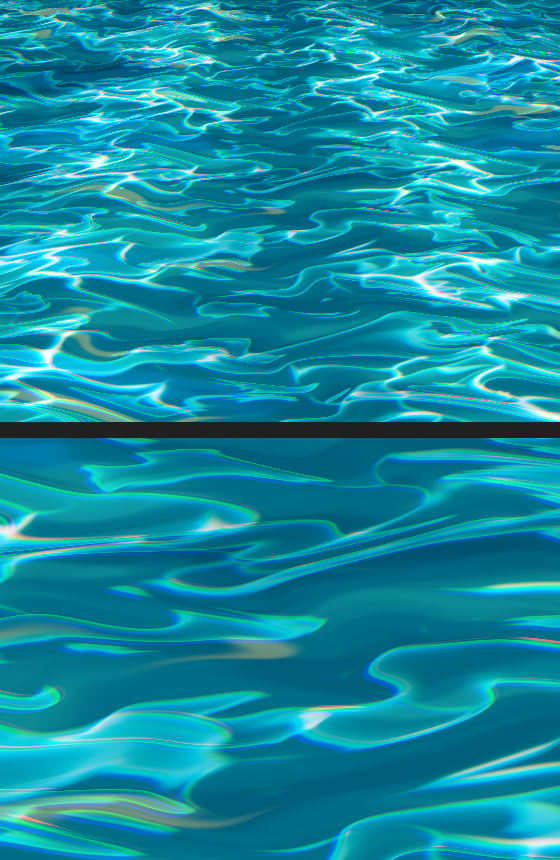
Top: the whole. Bottom: its middle third, enlarged.
Give the GLSL for this texture, as a WebGL 1 fragment shader.

```glsl
precision highp float;
uniform vec2 u_resolution;

const vec3 DEEP = vec3(0.0, 0.26, 0.38);
const vec3 TEAL = vec3(0.0, 0.43, 0.53);
const vec3 LAGOON = vec3(0.06, 0.58, 0.6);
const vec3 AZURE = vec3(0.0, 0.53, 0.77);
const vec3 OLIVE = vec3(0.68, 0.67, 0.49);

vec2 hash2(vec2 p) {
  vec2 k = vec2(dot(p, vec2(127.1, 311.7)), dot(p, vec2(269.5, 183.3)));
  return fract(sin(k) * 4375.85);
}

// Layered sines, each octave bent by its own swirl
float waves(vec2 p) {
  float sum = 0.0;
  float amp = 0.5;
  for (int i = 0; i < 4; i++) {
    p += 0.7 * sin(p.yx * 1.2 + vec2(1.7, 4.1));
    sum += amp * 0.65 * (sin(p.x) + cos(p.y));
    p = mat2(0.8, 0.6, -0.6, 0.8) * p * 1.75 + 2.3;
    amp *= 0.5;
  }
  return sum;
}

// Gap between the two nearest cell centres: zero on cell borders
float cellGap(vec2 p) {
  vec2 cell = floor(p);
  vec2 local = fract(p);
  float nearest = 8.0;
  float second = 8.0;
  for (int y = -1; y <= 1; y++) {
    for (int x = -1; x <= 1; x++) {
      vec2 o = vec2(float(x), float(y));
      float d = length(o + hash2(cell + o) - local);
      second = min(second, max(nearest, d));
      nearest = min(nearest, d);
    }
  }
  return second - nearest;
}

vec2 bend(vec2 p) {
  p += 0.32 * sin(p.yx * vec2(1.9, 1.6) + vec2(0.4, 2.1));
  p += 0.16 * sin(p.yx * vec2(3.7, 4.3) + vec2(3.0, 1.2));
  return p + 0.06 * sin(p.yx * 8.3);
}

// Light fold: a sharp bright rim on one side, a dim sheet on the other
float fold(float d, float soft, float falloff) {
  float inside = max(d, 0.0);
  float profile = 0.55 * exp(-inside * falloff) + 0.8 * exp(-inside * falloff * 4.0);
  return smoothstep(-soft, soft, d) * profile;
}

// Brightness of the caustic net and of the folded light sheets
float caustics(vec2 p, float soft) {
  vec2 q = bend(p);
  float strength = smoothstep(-0.2, 0.55, waves(p * 1.6 + 5.0));
  float width = soft + 0.06 * strength * strength;
  float gap = cellGap(q);
  float net = exp(-gap * gap / (width * width)) * strength;
  float glow = exp(-gap * 8.0) * strength;
  float broad = fold(waves(q * vec2(1.0, 1.4) + 11.0) - 0.22, soft, 5.0);
  float fine = fold(waves(q * vec2(1.4, 2.6) + 31.0) - 0.32, soft, 6.0);
  float glint = fold(waves(q * vec2(2.4, 4.4) + 53.0) - 0.42, soft * 1.5, 6.0);
  return 1.1 * net + 0.15 * glow + 0.8 * broad + 0.85 * fine + 0.85 * glint;
}

void main() {
  vec2 uv = gl_FragCoord.xy / u_resolution.y;
  float centre = 0.5 * u_resolution.x / u_resolution.y;

  // Ripples shrink towards the far edge
  float depth = 1.0 / (1.32 - uv.y);
  vec2 p = vec2((uv.x - centre) * depth * 4.4, log(depth) * 16.0);
  float soft = 0.025 + 0.012 * depth;

  // Each colour refracts by a different amount
  vec2 spread = vec2(0.02, 0.04) * (0.8 + 0.35 * depth);
  vec3 light = vec3(caustics(p - spread, soft),
                    caustics(p, soft),
                    caustics(p + spread, soft));

  // Shaded troughs, mostly far away
  float trough = smoothstep(0.12, 0.55, waves(vec2(uv.x * 3.0, uv.y * 18.0) + 3.0));
  float dark = 0.8 * trough * smoothstep(0.4, 0.65, uv.y);
  dark = max(dark, 0.7 * smoothstep(0.9, 1.02, uv.y));
  light *= 1.0 - 0.4 * dark;

  // Body colour of the water
  float ripple = waves(bend(p) * vec2(1.4, 3.6) + 17.0);
  float tint = waves(p * vec2(0.8, 1.3) + 23.0);
  vec3 color = mix(TEAL, LAGOON, smoothstep(0.0, 0.5, ripple) * 0.75);
  color = mix(color, AZURE, smoothstep(0.25, 0.6, tint) * 0.6);
  color = mix(color, DEEP, 0.8 * dark + 0.35 * smoothstep(0.1, 0.6, -ripple));

  // Pale warm sheen on a few crests
  float sheen = smoothstep(0.58, 0.74, waves(bend(p) * vec2(1.1, 2.4) + 41.0));
  color = mix(color, OLIVE, 0.6 * sheen);

  // Red only shows in the strongest light
  vec3 glare = 1.15 * (1.0 - exp(-1.35 * light));
  float red = smoothstep(0.55, 1.1, glare.r);
  color += vec3(0.95 * red, 0.5 * glare.g, 0.46 * glare.b);
  gl_FragColor = vec4(clamp(color, 0.0, 1.0), 1.0);
}
```
